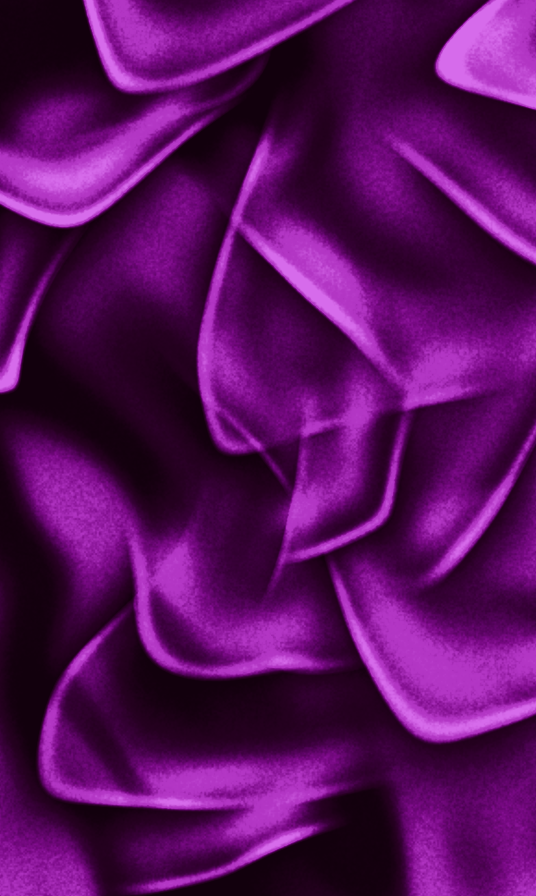
A Shadertoy shader for this texture:

```glsl
const vec3 INK    = vec3(0.07, 0.00, 0.05);
const vec3 PLUM   = vec3(0.14, 0.00, 0.12);
const vec3 GRAPE  = vec3(0.21, 0.00, 0.21);
const vec3 VIOLET = vec3(0.33, 0.01, 0.36);
const vec3 ORCHID = vec3(0.49, 0.04, 0.54);
const vec3 SHEEN  = vec3(0.70, 0.21, 0.77);
const vec3 GLINT  = vec3(0.84, 0.42, 0.92);

const float COLUMNS = 3.0;
const float ROWS = 5.0;
const float CANVAS_HEIGHT = 1.68;

float hash(vec2 p) {
    vec3 q = fract(p.xyx * 0.1031);
    q += dot(q, q.yzx + 33.33);
    return fract((q.x + q.y) * q.z);
}

float noise(vec2 p) {
    vec2 i = floor(p), f = fract(p);
    vec2 u = f * f * f * (f * (f * 6.0 - 15.0) + 10.0);
    return mix(mix(hash(i), hash(i + vec2(1, 0)), u.x),
               mix(hash(i + vec2(0, 1)), hash(i + vec2(1, 1)), u.x), u.y);
}

vec2 rotate(vec2 p, float angle) {
    float c = cos(angle), s = sin(angle);
    return vec2(c * p.x + s * p.y, c * p.y - s * p.x);
}

float bump(float x, float centre, float width) {
    float t = (x - centre) / width;
    return exp(-t * t);
}

// Soft bands of light on loosely rolling cloth
float rollingSheen(vec2 p, float bands) {
    float height = noise(p) + 0.35 * noise(rotate(p, 0.8) * 2.1 + 17.0);
    float wave = 0.5 + 0.5 * sin(height * bands);
    return wave * wave * (3.0 - 2.0 * wave);
}

// One hooked fold: crisp lit rim, glowing inner cloth, shadow underneath
float layFold(float tone, vec2 p, float id) {
    vec4 rnd = vec4(hash(vec2(id, 11.3)), hash(vec2(id, 27.1)),
                    hash(vec2(id, 43.7)), hash(vec2(id, 61.9)));
    vec2 cell = vec2(mod(id, COLUMNS), floor(id / COLUMNS));
    vec2 centre = (cell + 0.1 + 0.8 * rnd.xy) * vec2(1.0 / COLUMNS, CANVAS_HEIGHT / ROWS);
    vec2 q = rotate(p - centre, mix(-1.35, 0.9, rnd.z));

    // Rounded V outline with a slow S-shaped sway
    float slope = mix(0.2, 1.7, rnd.w * rnd.w);
    float roundness = mix(0.025, 0.08, rnd.x);
    float arm = sqrt(q.x * q.x + roundness * roundness) - roundness;
    float sway = 0.035 * sin(q.x * 9.0 + rnd.y * 6.3);
    float d = (q.y - slope * arm - sway) / sqrt(1.0 + slope * slope);

    float reach = mix(0.25, 0.48, rnd.y);
    float taper = 1.0 - smoothstep(0.4 * reach, reach, abs(q.x));
    float depth = mix(0.16, 0.28, rnd.x);
    float edge = smoothstep(-0.004, 0.004, d);
    float cover = edge * taper * (1.0 - smoothstep(0.35 * depth, depth, d));

    // Light across the fold
    float along = noise(vec2(q.x * 5.0, id * 7.3));
    float rim = bump(d, 0.013, 0.012) * (0.35 + 0.6 * along);
    float glow = bump(d, mix(0.04, 0.11, rnd.z), 0.055);
    float drape = rollingSheen(q * vec2(2.5, 5.0) + id * 5.7, 8.0);
    float lit = 0.14 + rim + glow * (0.25 + 0.6 * along) + 0.28 * drape;

    float shadow = 0.75 * taper * (1.0 - edge) * exp(min(d, 0.0) / 0.055);
    return mix(tone * (1.0 - shadow), lit, cover);
}

vec3 satinColor(float t) {
    vec3 c = mix(INK, PLUM, smoothstep(0.06, 0.26, t));
    c = mix(c, GRAPE, smoothstep(0.24, 0.44, t));
    c = mix(c, VIOLET, smoothstep(0.40, 0.60, t));
    c = mix(c, ORCHID, smoothstep(0.54, 0.74, t));
    c = mix(c, SHEEN, smoothstep(0.68, 0.90, t));
    return mix(c, GLINT, smoothstep(0.92, 1.25, t));
}

void mainImage(out vec4 fragColor, in vec2 fragCoord) {
    vec2 uv = fragCoord / iResolution.x;

    // Bend the whole cloth so that no fold runs straight
    vec2 bend = vec2(noise(uv * 2.7 + 3.1), noise(uv * 2.7 + 31.7)) - 0.5;
    vec2 p = uv + 0.13 * bend;

    // Background cloth, then overlapping folds in shuffled order
    float tone = 0.1 + 0.75 * rollingSheen(rotate(p, 0.35) * vec2(3.2, 1.7) + 5.0, 8.5);
    float count = COLUMNS * ROWS;
    for (float i = 0.0; i < count; i++) {
        tone = layFold(tone, p, mod(i * 7.0, count));
    }

    // Fine weave, strongest where the satin catches light
    float weave = noise(uv * 290.0) + noise(rotate(uv, 0.6) * 170.0) - 1.0;
    tone += weave * mix(0.02, 0.09, clamp(tone, 0.0, 1.0));

    fragColor = vec4(satinColor(tone), 1.0);
}
```
